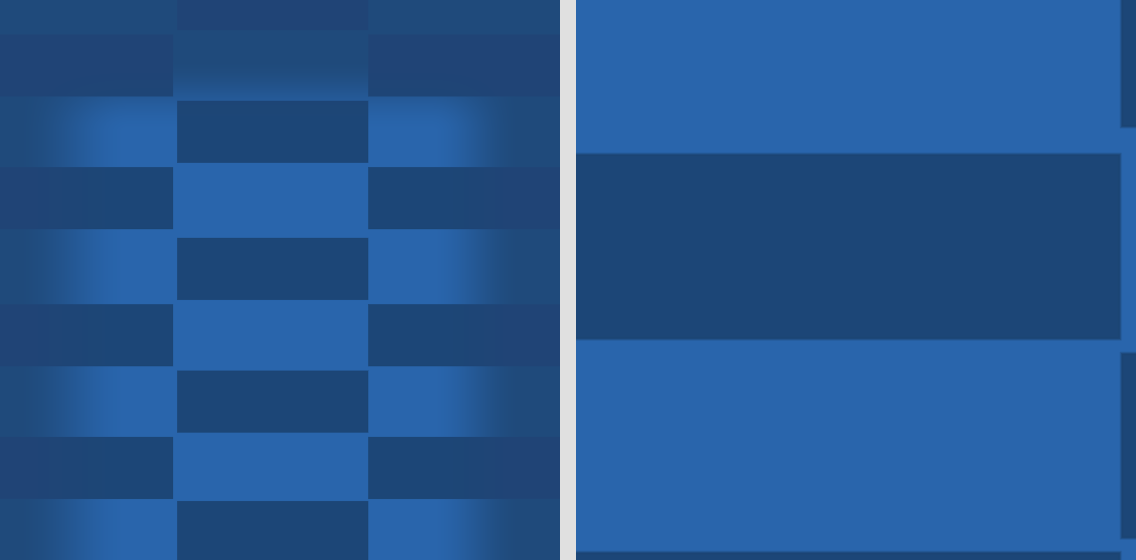
Left: the whole. Right: its middle third, enlarged.
Write a Shadertoy shader that draws this pattern.

```glsl
// Staggered bricks in three columns over a blue backdrop lit from the middle.
// Each brick is a box distance; rows alternate between the centre column and
// the two side columns, and the light fades to navy at the left, right and top.

const vec3 GLOW_BLUE  = vec3(0.160, 0.396, 0.675);
const vec3 SHADE_BLUE = vec3(0.122, 0.290, 0.482);
const vec3 BRICK_LIT  = vec3(0.110, 0.275, 0.465);
const vec3 BRICK_DIM  = vec3(0.125, 0.267, 0.463);

const int   ROWS         = 9;
const float ROW_PITCH    = 0.1185;
const float FIRST_ROW    = -0.0570;  // top of the first brick, measured downward
const float BRICK_HEIGHT = 0.1107;
const float MIDDLE_SLACK = 0.0078;   // wider joint above the fifth row
const float LAST_RISE    = 0.0040;   // the last row sits slightly high

const float LEFT_END     = 0.3090;   // right edge of the left column
const float CENTRE_START = 0.3164;
const float CENTRE_END   = 0.6576;   // also the start of the right column
const float OVERHANG     = 0.0400;   // side bricks run past the canvas

const vec2  LEFT_FADE    = vec2(0.030, 0.230);
const vec2  RIGHT_FADE   = vec2(0.770, 0.930);
const vec2  TOP_FADE     = vec2(0.105, 0.235);

const float RIM_WIDTH    = 0.0022;
const float RIM_SHADE    = 0.06;
const float MIN_SOFTNESS = 0.0012;

// Signed distance to a box given by two opposite corners
float boxDistance(vec2 p, vec2 low, vec2 high) {
    vec2 d = abs(p - 0.5 * (low + high)) - 0.5 * (high - low);
    return length(max(d, 0.0)) + min(max(d.x, d.y), 0.0);
}

float rowTop(int row) {
    float top = FIRST_ROW + float(row) * ROW_PITCH;
    if (row >= 4) top += MIDDLE_SLACK;
    if (row == ROWS - 1) top -= LAST_RISE;
    return top;
}

// Nearest brick: even rows fill the centre, odd rows fill both sides
float brickDistance(vec2 p) {
    float nearest = 1.0;
    for (int row = 0; row < ROWS; row++) {
        float top = rowTop(row);
        float bottom = top + BRICK_HEIGHT;
        if (row % 2 == 0) {
            nearest = min(nearest, boxDistance(p, vec2(CENTRE_START, top), vec2(CENTRE_END, bottom)));
        } else {
            nearest = min(nearest, boxDistance(p, vec2(-OVERHANG, top), vec2(LEFT_END, bottom)));
            nearest = min(nearest, boxDistance(p, vec2(CENTRE_END, top), vec2(1.0 + OVERHANG, bottom)));
        }
    }
    return nearest;
}

// Light that is full in the middle and soft at three sides
float glow(vec2 p) {
    float left  = smoothstep(LEFT_FADE.x, LEFT_FADE.y, p.x);
    float right = 1.0 - smoothstep(RIGHT_FADE.x, RIGHT_FADE.y, p.x);
    float top   = smoothstep(TOP_FADE.x, TOP_FADE.y, p.y);
    return left * right * top;
}

void mainImage(out vec4 fragColor, in vec2 fragCoord) {
    vec2 p = fragCoord / iResolution.xy;
    p.y = 1.0 - p.y;                 // rows are laid from the top down

    float light = glow(p);
    float dist = brickDistance(p);
    float softness = max(MIN_SOFTNESS, 0.75 / min(iResolution.x, iResolution.y));

    // Bricks with a faint darker rim
    vec3 brick = mix(BRICK_DIM, BRICK_LIT, light);
    brick *= 1.0 - RIM_SHADE * light * smoothstep(-RIM_WIDTH, 0.0, dist);

    vec3 color = mix(SHADE_BLUE, GLOW_BLUE, light);
    color = mix(color, brick, 1.0 - smoothstep(-softness, softness, dist));
    fragColor = vec4(color, 1.0);
}
```
